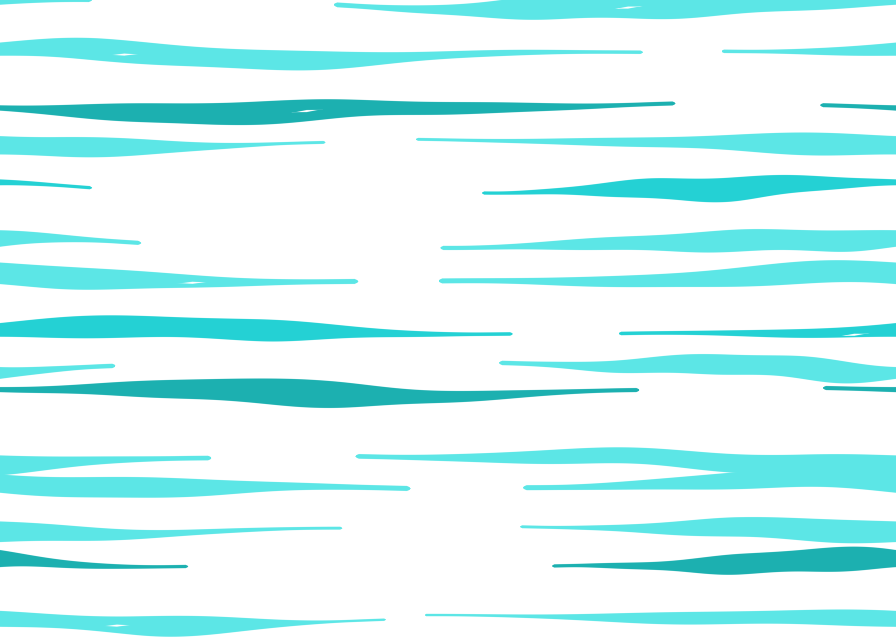
This pattern is drawn by a Shadertoy shader. Its source:

```glsl
// Long horizontal brush strokes in three teals on white. Each row holds one stroke
// that wraps around the sides; layered sines bend its spine and both edges,
// and a broad swell between thin tails gives it a hand-painted body.

const float ROWS = 15.0;

vec4 hash4(float n) {
    return fract(sin(n * vec4(12.99, 78.23, 37.72, 53.11) + vec4(1.3, 4.1, 2.7, 5.9)) * 4375.85);
}

// Two sines of unrelated pitch, about -1 to 1
float wobble(float t, float pitch, float phase) {
    return 0.65 * sin(pitch * t + 6.28 * phase) + 0.35 * sin(2.3 * pitch * t + 17.0 * phase);
}

// Coverage of a shape from its inner distance
float cover(float inside, float soft) {
    return smoothstep(-soft, soft, inside);
}

float stroke(vec2 p, float width, float row, float soft) {
    vec4 place = hash4(row + 1.0);
    vec4 form = hash4(row + 41.0);

    // Position along the stroke, which starts right of centre and wraps
    float len = width * mix(0.56, 0.98, place.y);
    float along = mod(p.x - width * mix(0.36, 0.92, place.x), width);
    float t = along / len;
    float fromEnd = min(along, len - along);

    // Spine
    float level = 1.0 - (row + 0.42 + 0.65 * (place.z - 0.5)) / ROWS;
    float y = p.y - level - 0.009 * wobble(t, 5.0, place.w);

    // Swell in the middle, thin rounded tails
    float peak = mix(0.3, 0.6, form.x);
    float swell = smoothstep(0.03, peak, t) * (1.0 - smoothstep(peak + 0.12, 0.96, t));
    float thin = mix(0.0016, 0.0044, form.y);
    float cap = sqrt(clamp(fromEnd / (1.5 * thin), 0.0, 1.0));
    float top = cap * (thin + 0.0145 * swell * (0.9 + 0.4 * wobble(t, 9.0, form.z)));
    float bottom = cap * (thin + 0.0145 * swell * (0.9 + 0.4 * wobble(t, 11.0, form.w)));
    float ink = cover(min(min(top - y, y + bottom), fromEnd), soft);

    // A small dry sliver left bare in some strokes
    float side = along - len * mix(0.2, 0.8, form.w);
    float sliver = 0.0016 * (1.0 - abs(side) / 0.017) - abs(y + 0.003 - 0.07 * side);
    return ink * (1.0 - step(0.6, form.z) * cover(sliver, soft));
}

void mainImage(out vec4 fragColor, in vec2 fragCoord) {
    vec2 p = fragCoord / iResolution.y;
    float width = iResolution.x / iResolution.y;
    float soft = 0.7 / iResolution.y;

    const vec3 aqua = vec3(0.36, 0.90, 0.90);
    const vec3 turquoise = vec3(0.14, 0.82, 0.83);
    const vec3 deepTeal = vec3(0.11, 0.69, 0.69);

    vec3 color = vec3(1.0);
    for (float row = 0.0; row < ROWS; row++) {
        // Square residues scatter the rarer paints over the rows
        float residue = mod(row * row + 0.5, 11.0);
        vec3 paint = aqua;
        if (abs(residue - 4.5) < 0.4) paint = deepTeal;
        if (abs(residue - 5.5) < 0.4) paint = turquoise;
        color = mix(color, paint, stroke(p, width, row, soft));
    }
    fragColor = vec4(color, 1.0);
}
```
